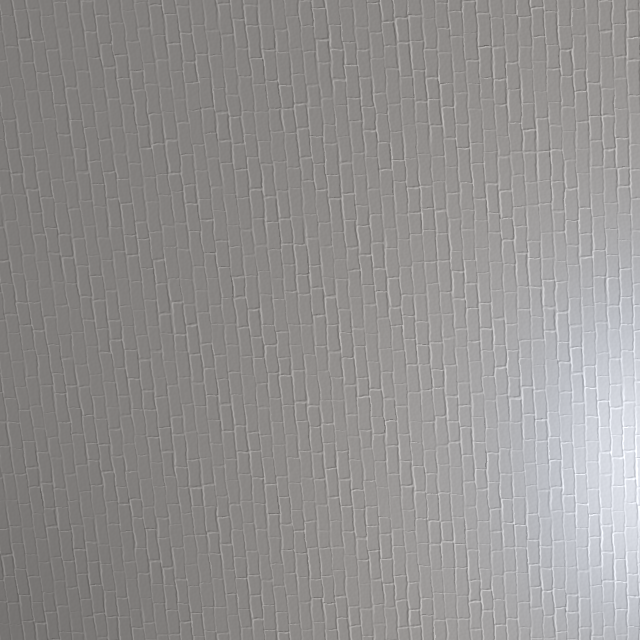
Reproduce this texture procedurally as a three.js fragment shader.

```glsl
#define COLUMNS 53.0
#define ROWS 24.5
#define LEAN_LEFT 0.135
#define LEAN_RIGHT 0.02
#define GAP 0.001
#define SOFTNESS 0.0016
#define CORNER 0.0018
#define GRAIN_SCALE 170.0
#define GRAIN_DEPTH 0.15
#define RELIEF 0.125
#define RIDGE_GLOW 0.032
#define GLOW_CENTRE vec2(1.03, 0.27)

varying vec2 vUv;

float hash(vec2 p) {
  vec3 q = fract(p.xyx * vec3(0.1031, 0.103, 0.0973));
  q += dot(q, q.yzx + 33.33);
  return fract((q.x + q.y) * q.z);
}

// Distance to the nearest scattered point
float cellular(vec2 p) {
  vec2 cell = floor(p);
  float nearest = 2.0;
  for (int y = -1; y <= 1; y++) {
    for (int x = -1; x <= 1; x++) {
      vec2 c = cell + vec2(float(x), float(y));
      vec2 point = c + vec2(hash(c), hash(c + 57.0));
      nearest = min(nearest, length(p - point));
    }
  }
  return nearest;
}

float waves(vec2 p) {
  return (sin(p.x * 1.3 + p.y * 0.7)
        + 0.6 * sin(p.x * -1.9 + p.y * 2.3 + 1.7)
        + 0.4 * sin(p.x * 3.7 + p.y * 3.1 + 4.1)) * 0.5;
}

// Jittered joint between two bricks of a column, in rows
float joint(float column, float row) {
  return row + 0.36 * (hash(vec2(column, row)) - 0.5);
}

float roundedBox(vec2 p, vec2 halfSize, float radius) {
  vec2 d = abs(p) - halfSize + radius;
  return length(max(d, 0.0)) + min(max(d.x, d.y), 0.0) - radius;
}

// Raised seams around pressed bricks
float seamHeight(vec2 p) {
  vec2 q = p;
  q += 0.0011 * vec2(waves(p * 60.0), waves(p * 48.0 + 9.0));
  q += 0.0008 * vec2(waves(p * 210.0 + 3.0), waves(p * 260.0));

  // Columns lean less toward the right, rows shorten toward the bottom
  q.x += q.y * mix(LEAN_LEFT, LEAN_RIGHT, q.x);
  q.y *= 1.08 - 0.08 * q.y;
  q.y -= 0.02 * q.x;

  float column = floor(q.x * COLUMNS);
  float y = q.y * ROWS + 0.43 * column + 0.5 * hash(vec2(column, 71.0));
  float row = floor(y);
  row += step(joint(column, row + 1.0), y) - step(y, joint(column, row));
  float low = joint(column, row);
  float high = joint(column, row + 1.0);

  vec2 id = vec2(column, row);
  vec2 local = vec2((fract(q.x * COLUMNS) - 0.5) / COLUMNS,
                    (y - 0.5 * (low + high)) / ROWS);
  local += 0.0016 * (vec2(hash(id + 13.0), hash(id + 29.0)) - 0.5);
  vec2 halfSize = 0.5 * vec2(1.0 / COLUMNS, (high - low) / ROWS);
  halfSize -= GAP * (0.4 + 1.2 * hash(id + 43.0));

  float seam = smoothstep(-SOFTNESS, SOFTNESS,
                          roundedBox(local, halfSize, CORNER));
  float wear = clamp(0.75 + 0.5 * waves(p * 41.0 + 5.0), 0.25, 1.2);
  return seam * wear;
}

float surfaceHeight(vec2 p) {
  return seamHeight(p) + GRAIN_DEPTH * cellular(p * GRAIN_SCALE);
}

// Broad falloff with a brighter core at the right edge
float lightLevel(vec2 p) {
  vec2 broad = (p - GLOW_CENTRE) / vec2(0.47, 0.50);
  vec2 core = (p - GLOW_CENTRE) / vec2(0.18, 0.26);
  float level = 0.488 + 0.07 * p.x;
  level += 0.155 * exp(-dot(broad, broad));
  level += 0.195 * exp(-dot(core, core));
  vec2 corner = p / vec2(0.3, 0.25);
  return level - 0.035 * exp(-dot(corner, corner));
}

void main() {
  float level = lightLevel(vUv);
  vec3 warm = vec3(1.015, 0.995, 0.98);
  vec3 cool = vec3(0.98, 0.995, 1.03);
  vec3 paper = level * mix(warm, cool, smoothstep(0.55, 0.79, level));

  // Slopes facing the lower right catch the light
  vec2 toLight = vec2(0.0012, -0.0006);
  float slope = surfaceHeight(vUv - toLight) - surfaceHeight(vUv + toLight);
  float strength = mix(0.65, 1.15, smoothstep(0.0, 0.8, vUv.x));
  float shade = RELIEF * slope + RIDGE_GLOW * seamHeight(vUv);

  vec3 color = paper + shade * strength;
  gl_FragColor = vec4(clamp(color, 0.0, 1.0), 1.0);
}
```
